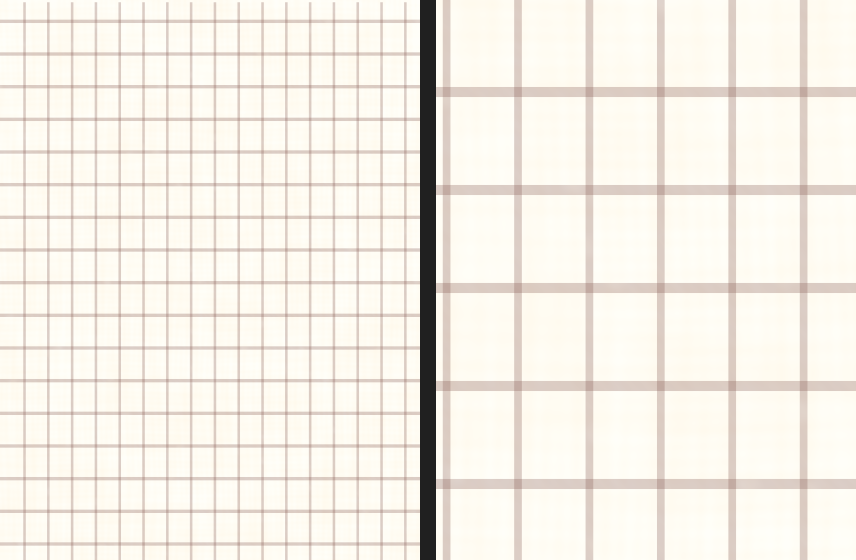
Left: the whole. Right: its middle third, enlarged.
A Shadertoy shader for this pattern:

```glsl
const vec2 LINE_PITCH = vec2(0.05667, 0.05833);
const vec2 FIRST_LINE = vec2(0.0584, 0.0286);
const vec2 LINE_WIDTH = vec2(0.0061, 0.0060);
const vec3 PALE_PAPER = vec3(1.0, 0.998, 0.975);
const vec3 CREAM_PAPER = vec3(1.0, 0.978, 0.928);
const vec3 INK = vec3(0.53, 0.36, 0.33);
const float INK_OPACITY = 0.30;

vec2 hash22(vec2 cell) {
    vec3 q = fract(vec3(cell.xyx) * vec3(0.1031, 0.1030, 0.0973));
    q += dot(q, q.yzx + 33.33);
    return fract((q.xx + q.yz) * q.zy);
}

// Distance to the nearest scattered feature point
float cellular(vec2 p) {
    vec2 cell = floor(p);
    float nearest = 8.0;
    for (int y = -1; y <= 1; y++) {
        for (int x = -1; x <= 1; x++) {
            vec2 neighbour = cell + vec2(x, y);
            vec2 offset = neighbour + hash22(neighbour) - p;
            nearest = min(nearest, dot(offset, offset));
        }
    }
    return sqrt(nearest);
}

// Fine fibres that run along one axis and drift slowly
float fibres(float across, float along, float seed) {
    float sum = 0.0;
    float frequency = 95.0;
    for (int i = 0; i < 5; i++) {
        float phase = seed + float(i) * 2.4;
        float drift = 1.3 * sin(along * 17.0 + phase * 3.1);
        float strength = 0.6 + 0.4 * sin(along * 31.0 + across * 13.0 + phase);
        sum += strength * sin(across * frequency + drift + phase);
        frequency *= 1.63;
    }
    return sum / 5.0;
}

// Antialiased coverage of evenly spaced lines on both axes
vec2 ruledLines(vec2 uv, vec2 first, vec2 pitch, vec2 width, vec2 pixel) {
    vec2 offset = mod(uv - first + 0.5 * pitch, pitch) - 0.5 * pitch;
    return clamp((0.5 * width - abs(offset)) / pixel + 0.5, 0.0, 1.0);
}

vec3 paperColour(vec2 p) {
    float patches = 1.0 - cellular(p * 8.0 + 3.0);
    float weave = fibres(p.x, p.y, 1.7) + 0.8 * fibres(p.y, p.x, 5.2);
    float stain = 0.18 + 0.50 * patches + 0.55 * weave;
    return mix(PALE_PAPER, CREAM_PAPER, clamp(stain, 0.0, 1.0));
}

// Slight unevenness of the ink along each line
float inkStrength(vec2 p, float seed) {
    float speck = 1.0 - smoothstep(0.03, 0.16, cellular(p * 15.0 + seed));
    return 1.0 + 0.06 * fibres(p.x + p.y, p.x - p.y, seed) - 0.12 * speck;
}

void mainImage(out vec4 fragColor, in vec2 fragCoord) {
    vec2 uv = fragCoord / iResolution.xy;
    vec2 pixel = 1.0 / iResolution.xy;
    vec2 p = fragCoord / iResolution.y;

    vec2 lines = ruledLines(uv, FIRST_LINE, LINE_PITCH, LINE_WIDTH, pixel);

    // Blank left margin and a narrow gap above the vertical lines
    lines.x *= step(0.5 * FIRST_LINE.x, uv.x);
    lines.x *= clamp((0.996 - uv.y) / pixel.y + 0.5, 0.0, 1.0);

    // Translucent layers darken where they cross
    vec3 colour = paperColour(p);
    colour = mix(colour, INK, lines.x * INK_OPACITY * inkStrength(p, 2.0));
    colour = mix(colour, INK, lines.y * INK_OPACITY * inkStrength(p, 9.0));
    fragColor = vec4(colour, 1.0);
}
```
